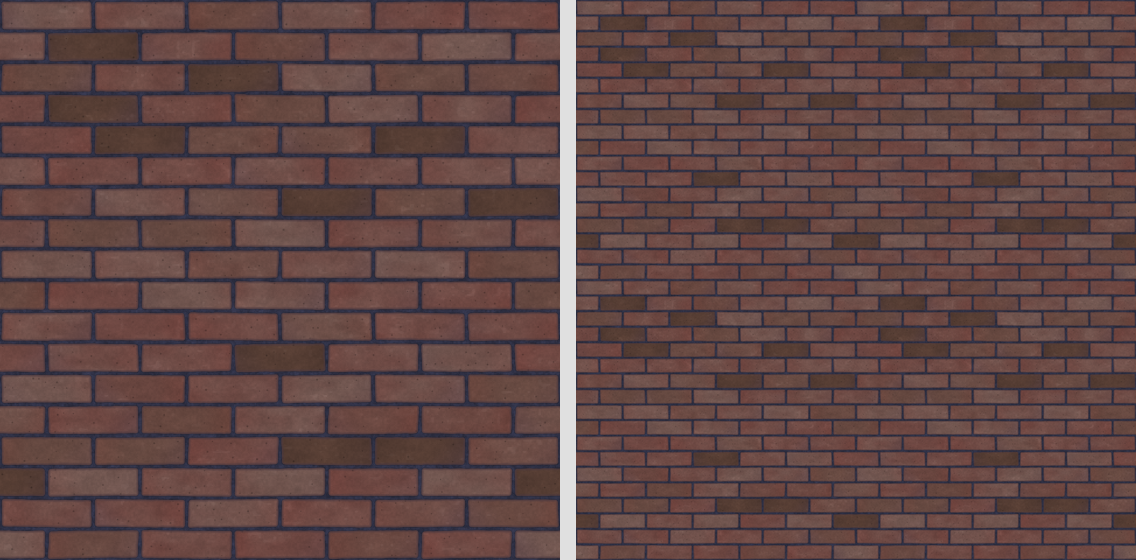
Left, the tile; right, the same tile 2 across and 2 down.
Reproduce this texture procedurally as a Shadertoy shader.

```glsl
// Running-bond brick wall: slightly crooked clay bricks set in blue-grey mortar.
// Each brick is a warped rounded box tinted by a wrapped hash; wrapped value
// noise adds mottling and grain, and cellular noise adds small pits.

#define BRICKS vec2(6.0, 18.0)
#define JOINT 0.0056
#define CORNER 0.0048
#define WOBBLE 0.0014
#define DARK_SHARE 0.09
#define PIT_SHARE 0.24
#define RED_CLAY vec3(0.430, 0.277, 0.255)
#define PALE_CLAY vec3(0.442, 0.337, 0.312)
#define BROWN_CLAY vec3(0.395, 0.280, 0.245)
#define DARK_CLAY vec3(0.325, 0.232, 0.195)
#define EDGE_TINT vec3(0.290, 0.218, 0.245)
#define MORTAR vec3(0.178, 0.185, 0.262)

// Three random values in 0..1 from a whole-numbered cell and a seed
vec3 hash3(vec2 cell, int seed) {
    uvec3 h = uvec3(ivec3(ivec2(cell), seed)) * 1664525u + 1013904223u;
    h.x += h.y * h.z; h.y += h.z * h.x; h.z += h.x * h.y;
    h ^= h >> 16u;
    h.x += h.y * h.z; h.y += h.z * h.x; h.z += h.x * h.y;
    return vec3(h >> 8u) / 16777216.0;
}

// Value noise that wraps over the canvas; grid must be whole numbers
float noise(vec2 uv, vec2 grid, int seed) {
    vec2 p = uv * grid, i = floor(p), f = fract(p);
    f = f * f * (3.0 - 2.0 * f);
    vec2 a = mod(i, grid), b = mod(i + 1.0, grid);
    float low = mix(hash3(a, seed).x, hash3(vec2(b.x, a.y), seed).x, f.x);
    float high = mix(hash3(vec2(a.x, b.y), seed).x, hash3(b, seed).x, f.x);
    return mix(low, high, f.y);
}

// Sparse round pits, one candidate per cell
float pits(vec2 uv, float grid, float pixel) {
    vec2 p = uv * grid;
    vec3 h = hash3(mod(floor(p), grid), 21);
    float dist = length(fract(p) - 0.2 - 0.6 * h.xy) / grid;
    float radius = mix(0.0005, 0.0014, fract(h.x * 17.0));
    return step(h.z, PIT_SHARE) * (1.0 - smoothstep(radius - pixel, radius + pixel, dist));
}

float roundedBox(vec2 p, vec2 halfSize, float radius) {
    vec2 q = abs(p) - halfSize + radius;
    return length(max(q, 0.0)) + min(max(q.x, q.y), 0.0) - radius;
}

void mainImage(out vec4 fragColor, in vec2 fragCoord) {
    vec2 uv = fragCoord / iResolution.xy;
    float pixel = 1.0 / min(iResolution.x, iResolution.y);

    // Brick cell; even courses are shifted by half a brick
    vec2 g = uv * BRICKS;
    g.x += 0.5 * (1.0 - mod(floor(g.y), 2.0));
    vec2 cell = mod(floor(g), BRICKS);
    vec3 shape = hash3(cell, 1) - 0.5;
    vec3 pick = hash3(cell, 2);
    vec3 blend = hash3(cell, 3);

    // Tilted, skewed and bowed outline with a ragged edge
    vec2 p = (fract(g) - 0.5) / BRICKS;
    vec2 side = p * BRICKS * 2.0;
    p.y += 0.026 * shape.x * p.x + 0.24 * shape.z * (p.x * p.x - 0.003);
    p.x += 0.085 * shape.y * p.y;
    float ragged = 0.6 * noise(uv, vec2(72.0), 4) + 0.4 * noise(uv, vec2(190.0), 5) - 0.5;
    vec2 halfSize = 0.5 / BRICKS - 0.5 * JOINT - 0.0005 * blend.z;
    float d = roundedBox(p, halfSize, CORNER) + WOBBLE * ragged;

    // Layers of mottling and grain
    float cloud = noise(uv, vec2(24.0, 48.0), 6);
    float mottle = noise(uv, vec2(64.0, 96.0), 7);
    float grain = noise(uv, vec2(250.0), 8) - 0.5;
    float fine = noise(uv, vec2(480.0), 9) - 0.5;

    // Clay colour of this brick, with some darker fired ones
    float pale = clamp(blend.x * 1.2 - 0.1 + 0.5 * (cloud - 0.5), 0.0, 1.0);
    vec3 clay = mix(RED_CLAY, PALE_CLAY, pale);
    clay = mix(clay, BROWN_CLAY, 0.8 * smoothstep(0.6, 0.9, blend.y));
    float dark = step(pick.x, DARK_SHARE);
    clay = mix(clay, DARK_CLAY * (1.06 - 0.13 * side.x * side.x), dark);

    // Uneven firing: warm towards one end, dusky towards the other
    float along = side.x * sign(pick.y - 0.35);
    clay += vec3(0.008, -0.014, -0.014) * smoothstep(0.2, 1.0, -along) * (1.0 - dark);
    float dusk = smoothstep(0.2, 1.1, along - 0.25 * side.y) * pick.z;
    clay = mix(clay, EDGE_TINT * 1.2, 0.38 * dusk);
    clay *= 1.0 + 0.07 * (cloud - 0.5) + 0.07 * (mottle - 0.5) + 0.07 * grain + 0.05 * fine;

    // Pale scuffs, pits and worn rim
    float scuff = smoothstep(0.72, 0.95, noise(uv, vec2(110.0, 150.0), 10)) * cloud;
    clay += 0.035 * scuff;
    clay *= 1.0 - 0.28 * pits(uv, 64.0, pixel);
    float rim = 1.0 - smoothstep(0.0, 0.0042 + 0.002 * mottle, -d);
    clay = mix(clay, EDGE_TINT, 0.75 * rim);

    // Gritty mortar, shaded where it meets the brick
    vec3 mortar = MORTAR * (1.0 + 0.22 * (mottle - 0.5) + 0.22 * grain + 0.12 * fine);
    mortar *= mix(0.88, 1.04, smoothstep(0.0, 0.0025, d));

    float soft = max(0.75 * pixel, 0.0008);
    vec3 color = mix(clay, mortar, smoothstep(-soft, soft, d));
    fragColor = vec4(color, 1.0);
}
```
